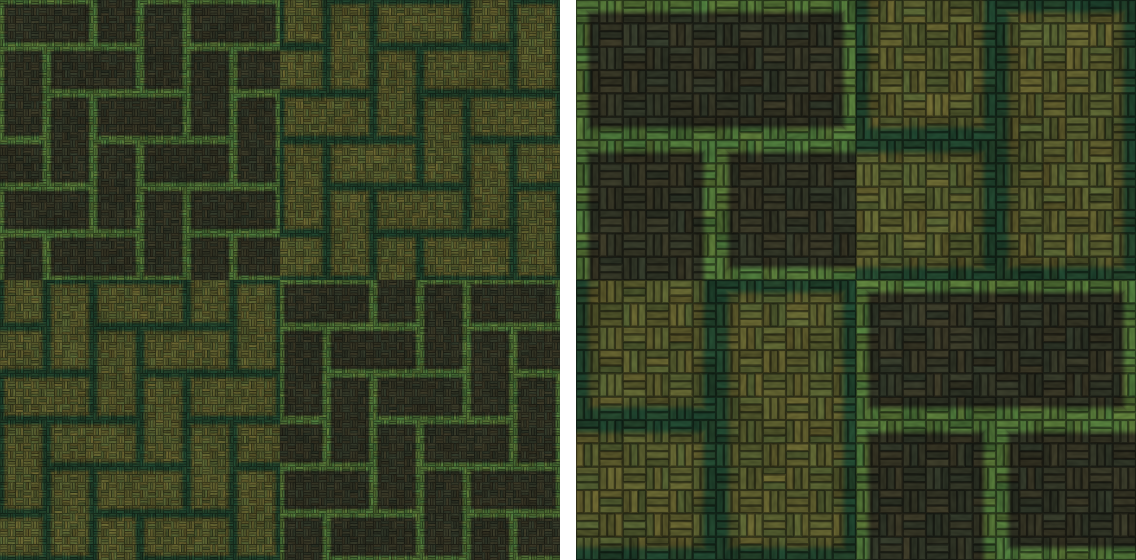
Left, the full canvas; right, a detail of the centre.
This pattern is drawn by a WebGL 2 fragment shader. Its source:

```glsl
#version 300 es
precision highp float;
// Herringbone bricks, 12 cells across and down, in two colour schemes that
// swap over a 2 by 2 checker. A fine basket weave of small planks overlays
// bricks and joints alike, with a tint and grain of its own for each plank.

#define CELLS 12.0         // brick widths across the canvas
#define BLOCKS 2.0         // colour blocks across the canvas
#define WEAVE 72.0         // weave squares across the canvas
#define PLANKS 3.0         // planks in each weave square
#define JOINT 0.088        // half width of a joint, in cells
#define JOINT_SOFT 0.028   // softness of the joint edge, in cells
#define SHADE 0.14         // darkening inside the brick edge
#define SEAM 0.05          // half width of a plank seam, in weave squares
#define SEAM_DARK 0.46     // darkness of the seams
#define TINT 0.30          // brightness spread between planks
#define GRAIN 0.16         // strength of the wood grain

uniform vec2 u_resolution;
out vec4 outColor;

const vec3 DARK_BRICK   = vec3(0.195, 0.205, 0.145);
const vec3 OLIVE_BRICK  = vec3(0.335, 0.350, 0.175);
const vec3 BRIGHT_JOINT = vec3(0.300, 0.430, 0.205);
const vec3 DEEP_JOINT   = vec3(0.125, 0.250, 0.165);

float hash(vec2 p) {
  vec3 q = fract(p.xyx * vec3(0.1031, 0.1030, 0.0973));
  q += dot(q, q.yzx + 33.33);
  return fract((q.x + q.y) * q.z);
}

float slope(vec2 corner, vec2 offset) {
  float angle = 6.2832 * hash(corner);
  return dot(vec2(cos(angle), sin(angle)), offset);
}

float gradientNoise(vec2 p) {
  vec2 i = floor(p), f = fract(p);
  vec2 u = f * f * f * (f * (f * 6.0 - 15.0) + 10.0);
  vec2 e = vec2(1.0, 0.0);
  return mix(mix(slope(i, f), slope(i + e, f - e), u.x),
             mix(slope(i + e.yx, f - e.yx), slope(i + 1.0, f - 1.0), u.x), u.y);
}

// Distance to the nearest brick edge, in cells; y runs downward.
float herringboneEdge(vec2 p) {
  vec2 cell = floor(p), local = p - cell, size = vec2(2.0, 1.0);
  float phase = mod(cell.x - cell.y, 4.0);
  if (phase < 1.5) {
    local.x += step(0.5, phase);          // left or right half
  } else {
    size = size.yx;
    local.y += 1.0 - step(2.5, phase);    // upper or lower half
  }
  vec2 d = min(local, size - local);
  return min(d.x, d.y);
}

// Plank brightness in x, seam coverage in y, hue shift in z.
vec3 basketWeave(vec2 p, float pixel) {
  vec2 cell = floor(p), local = p - cell;
  if (mod(cell.x + cell.y, 2.0) > 0.5) local = local.yx;
  float lane = local.y * PLANKS;
  float plank = floor(lane);
  float across = fract(lane);
  vec2 id = cell + vec2(plank * 101.0, plank * 57.0);

  float side = min(across, 1.0 - across) / PLANKS;
  float end = min(local.x, 1.0 - local.x);
  float blur = 0.6 * pixel;
  float seam = 1.0 - smoothstep(SEAM - blur, SEAM + blur, min(side, end));

  float grain = gradientNoise(vec2(local.x * 2.5, lane * 2.5) + id * 7.0);
  float light = 1.0 + TINT * (hash(id) - 0.5) + GRAIN * grain;
  return vec3(light, seam, hash(id + 211.0) - 0.5);
}

void main() {
  vec2 uv = gl_FragCoord.xy / u_resolution;
  vec2 p = vec2(uv.x, 1.0 - uv.y);
  float pixel = 1.0 / min(u_resolution.x, u_resolution.y);

  // Colour scheme of this block: dark at upper left and lower right.
  vec2 block = floor(p * BLOCKS);
  float olive = mod(block.x + block.y, 2.0);
  vec3 brick = mix(DARK_BRICK, OLIVE_BRICK, olive);
  vec3 joint = mix(BRIGHT_JOINT, DEEP_JOINT, olive);

  // Bricks, shaded near their edges, and the joints between them.
  float edge = herringboneEdge(p * CELLS);
  float soft = JOINT_SOFT + 0.5 * pixel * CELLS;
  float inside = smoothstep(JOINT - soft, JOINT + soft, edge);
  brick *= 1.0 - SHADE * (1.0 - smoothstep(JOINT, JOINT + 0.11, edge));
  vec3 color = mix(joint, brick, inside);

  // Planks, their warm or green tints and dark seams, then broad wear.
  vec3 weave = basketWeave(p * WEAVE, pixel * WEAVE);
  color *= weave.x * (1.0 + weave.z * vec3(0.20, 0.0, -0.08));
  color *= 1.0 - SEAM_DARK * weave.y;
  color *= 1.0 + 0.08 * gradientNoise(p * 9.0);

  outColor = vec4(color, 1.0);
}
```
